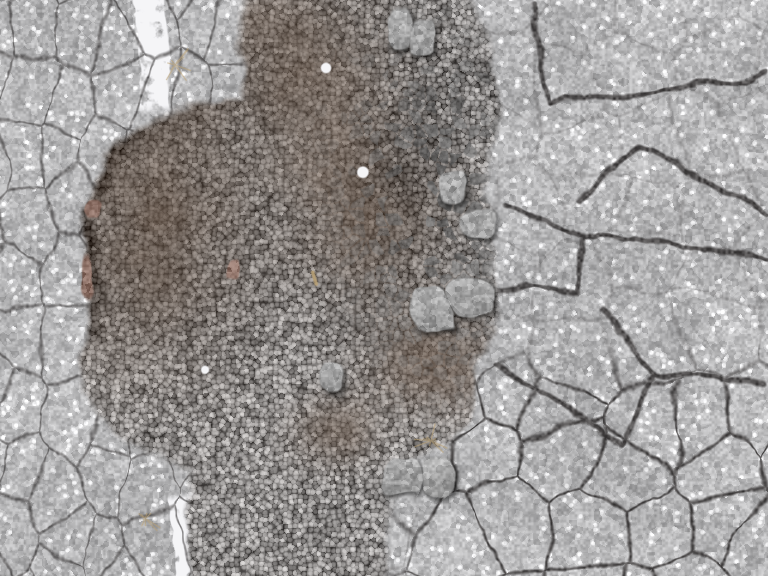
A Shadertoy shader for this texture:

```glsl
// Cracked grey road with a gravel-filled pothole and a worn white line.
const vec3 ASPHALT = vec3(.72, .72, .725);
const vec3 CRACK = vec3(.27, .26, .26);
const vec3 GRAVEL = vec3(.56, .55, .545);
const vec3 SOIL = vec3(.43, .375, .335);
const vec3 PAINT = vec3(.96, .96, .97);
const vec3 BRICK = vec3(.54, .43, .39);
const vec3 STRAW = vec3(.74, .64, .46);
const float MAIN_CRACK = .0045;
const float FINE_CRACK = .0026;
// Main fractures: start and end
const vec4 FRACTURES[12] = vec4[12](
  vec4(.85,.5,1.01,.49), vec4(1.01,.49,1.02,.59), vec4(1.02,.59,.87,.64),
  vec4(1,.65,1.11,.74), vec4(1.11,.74,1.33,.63), vec4(1.02,.59,1.33,.55),
  vec4(.92,1,.96,.82), vec4(.96,.82,1.33,.87), vec4(1.05,.46,1.14,.35),
  vec4(1.14,.35,1.33,.34), vec4(1.14,.35,1.08,.23), vec4(1.08,.23,.87,.36));
// Loose stones and brick chips: centre and radii
const vec4 STONES[9] = vec4[9](
  vec4(.75,.467,.036,.036), vec4(.816,.488,.032,.032), vec4(.573,.34,.021,.025),
  vec4(.791,.679,.024,.027), vec4(.825,.609,.03,.022), vec4(.698,.953,.021,.03),
  vec4(.738,.936,.022,.03), vec4(.694,.173,.036,.034), vec4(.76,.17,.03,.036));
const vec4 CHIPS[3] = vec4[3](
  vec4(.165,.635,.014,.016), vec4(.146,.52,.009,.036), vec4(.413,.534,.012,.018));
const vec3 PEBBLES[3] = vec3[3](vec3(.63,.701,.01), vec3(.566,.882,.009), vec3(.356,.358,.007));
const vec2 TUFTS[3] = vec2[3](vec2(.304,.887), vec2(.748,.235), vec2(.252,.1));

vec2 hash22(vec2 p) {
  vec3 q = fract(p.xyx * vec3(.1031, .103, .0973));
  q += dot(q, q.yzx + 33.33);
  return fract((q.xx + q.yz) * q.zy);
}
float noise(vec2 p) {
  vec2 i = floor(p), f = fract(p), e = vec2(1, 0);
  f = f * f * (3. - 2. * f);
  return mix(mix(hash22(i).x, hash22(i + e).x, f.x),
             mix(hash22(i + e.yx).x, hash22(i + 1.).x, f.x), f.y);
}
float fbm(vec2 p) {
  float sum = 0., amp = .5;
  for (int i = 0; i < 4; i++) { sum += amp * noise(p); p = p * 2.03 + 17.; amp *= .5; }
  return sum;
}
// Voronoi: centre distance, border distance, cell value
vec3 cells(vec2 p) {
  vec2 a = vec2(9), b = a;
  float id = 0.;
  for (int k = 0; k < 9; k++) {
    vec2 g = floor(p) + vec2(k % 3 - 1, k / 3 - 1), h = hash22(g), r = g + .1 + .8 * h - p;
    if (dot(r, r) < dot(a, a)) { b = a; a = r; id = fract(h.x * 7. + h.y * 13.); }
    else if (dot(r, r) < dot(b, b)) b = r;
  }
  return vec3(length(a), (dot(b, b) - dot(a, a)) / (2. * length(b - a)), id);
}
float segment(vec2 p, vec2 a, vec2 b) {
  vec2 d = b - a;
  return length(p - a - d * clamp(dot(p - a, d) / dot(d, d), 0., 1.));
}
float roundBox(vec2 p, vec4 s) {
  vec2 q = abs(p - s.xy) / s.zw;
  return (pow(dot(q * q, q), 1. / 3.) - 1.) * min(s.z, s.w);
}
float blob(vec2 p, float x, float y, float rx, float ry) {
  vec2 q = (p - vec2(x, y)) / vec2(rx, ry);
  return exp(-dot(q, q));
}

void mainImage(out vec4 fragColor, in vec2 fragCoord) {
  vec2 p = fragCoord / iResolution.y;
  float aa = 1.2 / iResolution.y;
  vec2 rough = vec2(fbm(p * 14.), fbm(p * 14. + 40.)) - .47;
  vec2 w = p + .035 * rough;
  float cloud = fbm(p * 7. + 5.) - .47, grain = noise(p * 210.) - .5;

  // Asphalt with aggregate specks
  vec3 speck = cells(p * 95.);
  float grit = (speck.z - .5) * .16 + grain * .17;
  vec3 col = ASPHALT + grit + cloud * .12;
  col += .16 * step(.88, speck.z) * smoothstep(.5, .2, speck.x);

  // Worn road line, broken by the hole
  float stripe = smoothstep(aa, -aa, abs(w.x - .324 + .062 * p.y) - .028);
  stripe *= max(smoothstep(.805, .82, w.y), smoothstep(.15, .135, w.y));
  col = mix(col, PAINT, stripe * smoothstep(.17, .32, fbm(p * 36.)));

  // Cracks: fine net on the left, wide fractures on the right
  float right = smoothstep(.6, .78, p.x), lower = smoothstep(.42, .3, p.y);
  float vary = .4 + 1.2 * noise(p * 28.);
  float netL = cells(w * vec2(13, 9) + 3.).y / 11.;
  float netR = cells(w * 8.5 + 20.).y / 8.5;
  float crack = smoothstep(FINE_CRACK + aa, 0., netL / vary) * .6 * (1. - right);
  crack += smoothstep(FINE_CRACK * 1.5 + aa, 0., netR / vary) * right * mix(.2, .9, lower);
  float d = 1.;
  for (int i = 0; i < 12; i++) d = min(d, segment(w, FRACTURES[i].xy, FRACTURES[i].zw));
  float wide = smoothstep(MAIN_CRACK + aa, MAIN_CRACK * .3, d / (.5 + vary * .6));
  col = mix(col, CRACK + grain * .25, max(crack, wide * .9));

  // Pothole outline: body, upper lobe and lower spill
  vec2 edge = p + .055 * rough;
  float hole = roundBox(edge, vec4(.495, .497, .356, .33));
  hole = min(hole, roundBox(edge, vec4(.634, .809, .226, .26)));
  hole = min(hole, roundBox(edge, vec4(.5, .08, .18, .19)));

  // Soil patches showing through the gravel
  float soil = blob(p, .27, .6, .16, .23) + .8 * blob(p, .5, .9, .16, .18)
    + .75 * blob(p, .64, .62, .13, .16) + .8 * blob(p, .76, .37, .12, .09)
    + .7 * blob(p, .58, .25, .07, .06);
  soil = clamp(soil * (1. + cloud), 0., 1.);
  vec3 gravel = cells(p * 120. + 8.), chunk = cells(w * 46. + 60.);
  vec3 bed = mix(GRAVEL, SOIL, soil) + (grain + cloud) * .16;
  bed += (1. - .72 * soil) * (gravel.z * .34 - .08 - .24 * smoothstep(.25, .75, gravel.x));
  float rubble = blob(p, .77, .66, .16, .3) * step(.5, chunk.z) * smoothstep(.04, .13, chunk.y);
  bed = mix(bed, vec3(.26 + .32 * chunk.z + grain * .16), rubble * .8);
  bed -= .09 * blob(p, .74, .76, .14, .25);
  float rim = smoothstep(.035, 0., abs(hole + .008)) * smoothstep(.45, .15, p.x);
  bed -= .22 * rim * smoothstep(.32, .5, p.y) * (.4 + noise(p * 50.));
  col = mix(col, bed, smoothstep(.006, -.012, hole));

  // Brick chips, loose stones and pale pebbles
  for (int i = 0; i < 3; i++) {
    col = mix(col, BRICK + grit, smoothstep(aa, -aa, roundBox(w, CHIPS[i])));
    col = mix(col, PAINT, smoothstep(aa, -aa, length(p - PEBBLES[i].xy) - PEBBLES[i].z));
  }
  for (int i = 0; i < 9; i++) {
    col *= 1. - .45 * smoothstep(.008, -.004, roundBox(w + vec2(-.004, .005), STONES[i]));
    vec3 face = vec3(.64 + grit + 1.5 * (p.y - STONES[i].y));
    col = mix(col, face, smoothstep(aa, -aa, roundBox(w, STONES[i])));
  }

  // Dry straw tufts and a single stick
  d = segment(p, vec2(.543, .527), vec2(.549, .507)) - .003;
  for (int k = 0; k < 21; k++) {
    vec2 tip = (hash22(vec2(k + 2, k * 3 + 4)) - .5) * .06, root = TUFTS[k / 7];
    d = min(d, segment(p, root - tip * .3, root + tip) - .0006);
  }
  col = mix(col, STRAW, .85 * smoothstep(aa, -aa, d));
  fragColor = vec4(clamp(col, 0., 1.), 1);
}
```
